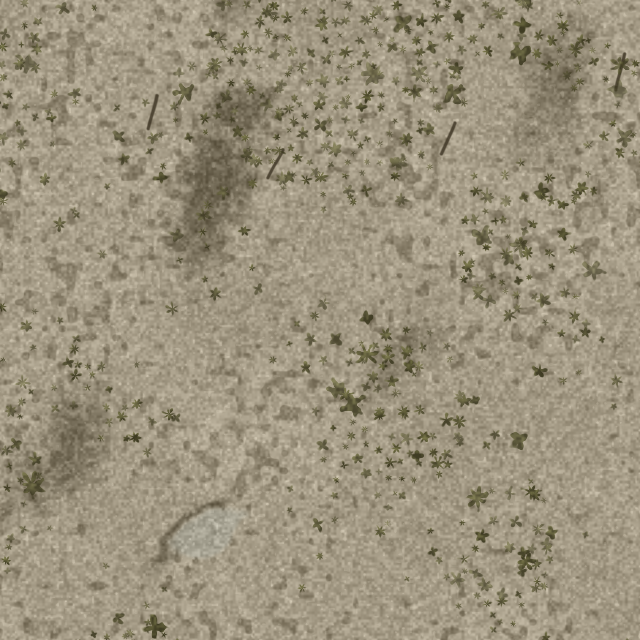
Write a WebGL 2 fragment shader that draws this texture.

```glsl
#version 300 es
precision highp float;
// Dry sandy ground seen from above, with damp stains, clustered weeds and a few twigs.

uniform vec2 u_resolution;
out vec4 fragColor;

const vec3 SAND = vec3(0.652, 0.614, 0.532);
const vec3 STAIN = vec3(0.395, 0.362, 0.285);
const vec3 PALE_CRUST = vec3(0.655, 0.650, 0.595);
const vec3 LEAF_DARK = vec3(0.215, 0.205, 0.105);
const vec3 LEAF_LIT = vec3(0.435, 0.430, 0.245);
const vec3 TWIG = vec3(0.250, 0.215, 0.150);

const float GRAIN_FREQ = 235.0;
const float GRAIN_CONTRAST = 0.15;
const int STAIN_COUNT = 5;
const float STAIN_SIZE = 0.098;
const vec2 STAIN_START = vec2(0.35, 0.72);
const vec2 SPREAD_STEP = vec2(0.7549, 0.5698);
const float SMALL_WEED_CELLS = 45.0;
const float LARGE_WEED_CELLS = 15.0;
const int TWIG_COUNT = 4;
const vec2 PALE_CENTER = vec2(0.325, 0.165);

// Integer hash: three values in 0..1 from a cell and a seed.
vec3 hash3(vec2 cell, float seed) {
  uvec3 v = uvec3(vec3(cell, seed) + 4096.0);
  v = v * 1664525u + 1013904223u;
  v.x += v.y * v.z; v.y += v.z * v.x; v.z += v.x * v.y;
  v ^= v >> 16u;
  v.x += v.y * v.z; v.y += v.z * v.x; v.z += v.x * v.y;
  return vec3(v >> 8u) / 16777216.0;
}

float noise(vec2 p, float seed) {
  vec2 c = floor(p), f = fract(p);
  f = f * f * (3.0 - 2.0 * f);
  float low = mix(hash3(c, seed).x, hash3(c + vec2(1, 0), seed).x, f.x);
  float high = mix(hash3(c + vec2(0, 1), seed).x, hash3(c + vec2(1, 1), seed).x, f.x);
  return mix(low, high, f.y);
}

float fbm(vec2 p, float seed) {
  float sum = 0.0, weight = 0.54;
  for (int i = 0; i < 4; i++) {
    sum += weight * noise(p, seed + float(i));
    p = mat2(1.6, 1.2, -1.2, 1.6) * p;
    weight *= 0.5;
  }
  return sum;
}

vec2 rotate(vec2 p, float angle) {
  float c = cos(angle), s = sin(angle);
  return vec2(c * p.x + s * p.y, c * p.y - s * p.x);
}

// Chance of growth: patchy, thicker towards the upper right.
float growth(vec2 p) {
  float bias = 0.20 * (p.y - 0.45) + 0.12 * (p.x - 0.5);
  return 0.04 + 0.68 * smoothstep(0.46, 0.72, fbm(p * 5.0, 20.0) + bias);
}

// Scattered leafy rosettes: x is coverage, y is how lit the leaves are.
vec2 weeds(vec2 p, float cells, float radius, float seed) {
  vec2 home = floor(p * cells), result = vec2(0.0);
  float ragged = noise(p * 150.0, seed + 5.0) - 0.5;
  float edge = max(0.0022, 1.0 / u_resolution.y);
  for (int k = 0; k < 9; k++) {
    vec2 cell = home + vec2(k % 3 - 1, k / 3 - 1);
    vec3 place = hash3(cell, seed), form = hash3(cell, seed + 1.0);
    vec2 center = (cell + 0.1 + 0.8 * place.xy) / cells;
    if (place.z > growth(center)) continue;
    vec2 d = p - center;
    float size = radius * mix(0.55, 1.3, form.x * form.x);
    float leaves = 4.0 + floor(form.y * 4.0);
    float lobes = cos(leaves * atan(d.y, d.x + 1e-6) + 6.28 * form.z);
    float outline = size * (0.78 + 0.30 * lobes + 0.75 * ragged);
    float cover = 1.0 - smoothstep(-edge, edge, length(d) - outline);
    cover *= mix(0.55, 1.0, form.z);
    float lit = 0.38 + 0.32 * dot(d, vec2(-0.6, 0.8)) / size + 0.3 * (form.y - 0.5);
    if (cover > result.x) result = vec2(cover, lit);
  }
  return result;
}

// Ragged damp patches, the first one largest and darkest.
float stains(vec2 p) {
  float total = 0.0;
  float ragged = 1.5 * (fbm(p * 13.0, 40.0) - 0.5) + 0.35 * (noise(p * 85.0, 46.0) - 0.5);
  for (int i = 0; i < STAIN_COUNT; i++) {
    float n = float(i);
    vec2 d = rotate(p - fract(STAIN_START + n * SPREAD_STEP), 1.15) / vec2(1.5, 0.8);
    float reach = length(d) / (STAIN_SIZE * (1.0 - 0.1 * n)) + ragged;
    total = max(total, (0.88 - 0.13 * n) * (1.0 - smoothstep(0.25, 1.15, reach)));
  }
  return total;
}

float twigs(vec2 p) {
  float cover = 0.0, edge = max(0.0013, 1.0 / u_resolution.y);
  for (int i = 0; i < TWIG_COUNT; i++) {
    vec3 r = hash3(vec2(i, 3), 60.0);
    vec2 center = vec2(fract(0.43 + float(i) * 0.27), 0.70 + 0.26 * r.x);
    vec2 d = rotate(p - center, 1.0 + 0.4 * r.y);
    d.y += 0.004 * (noise(p * 30.0, 61.0) - 0.5);
    d.x -= clamp(d.x, -0.02 - 0.015 * r.z, 0.025);
    cover = max(cover, 1.0 - smoothstep(0.0, edge * 2.0, length(d) - 0.0009));
  }
  return cover;
}

void main() {
  vec2 p = gl_FragCoord.xy / min(u_resolution.x, u_resolution.y);

  // Sand grains, bright pebbles, small debris and broad unevenness.
  float fine = noise(p * GRAIN_FREQ, 1.0) - 0.5;
  float medium = noise(p * GRAIN_FREQ * 0.5, 2.0) - 0.5;
  float grain = GRAIN_CONTRAST * (fine + 0.5 * medium);
  grain += 0.07 * smoothstep(0.74, 0.95, noise(p * 165.0, 3.0));
  float broad = fbm(p * 6.0, 10.0) - 0.5;
  float debris = smoothstep(0.66, 0.90, noise(p * 72.0, 4.0) + 0.7 * broad);
  vec3 color = SAND + 0.08 * broad - 0.13 * debris;

  // Damp stains, then a pale crust with a dark broken rim.
  color = mix(color, STAIN, stains(p));
  vec2 crust = rotate(p - PALE_CENTER, 0.6) / vec2(0.085, 0.032);
  float reach = length(crust) + 1.1 * (fbm(p * 18.0, 50.0) - 0.5);
  float rim = smoothstep(0.75, 1.0, reach) * (1.0 - smoothstep(1.0, 1.35, reach));
  rim *= smoothstep(0.1, 0.9, crust.y - 0.6 * crust.x);
  color = mix(color, PALE_CRUST, 0.7 * (1.0 - smoothstep(0.6, 1.0, reach)));
  color = mix(color, STAIN, 0.8 * rim) + grain;

  // Plants and twigs on top.
  vec2 small = weeds(p, SMALL_WEED_CELLS, 0.0078, 70.0);
  vec2 large = weeds(p, LARGE_WEED_CELLS, 0.0150, 80.0);
  vec2 plant = small.x > large.x ? small : large;
  float lit = clamp(plant.y + 0.8 * fine + 0.7 * medium, 0.0, 1.0);
  color = mix(color, TWIG, 0.85 * twigs(p));
  color = mix(color, mix(LEAF_DARK, LEAF_LIT, lit), 0.92 * plant.x);

  fragColor = vec4(clamp(color, 0.0, 1.0), 1.0);
}
```
